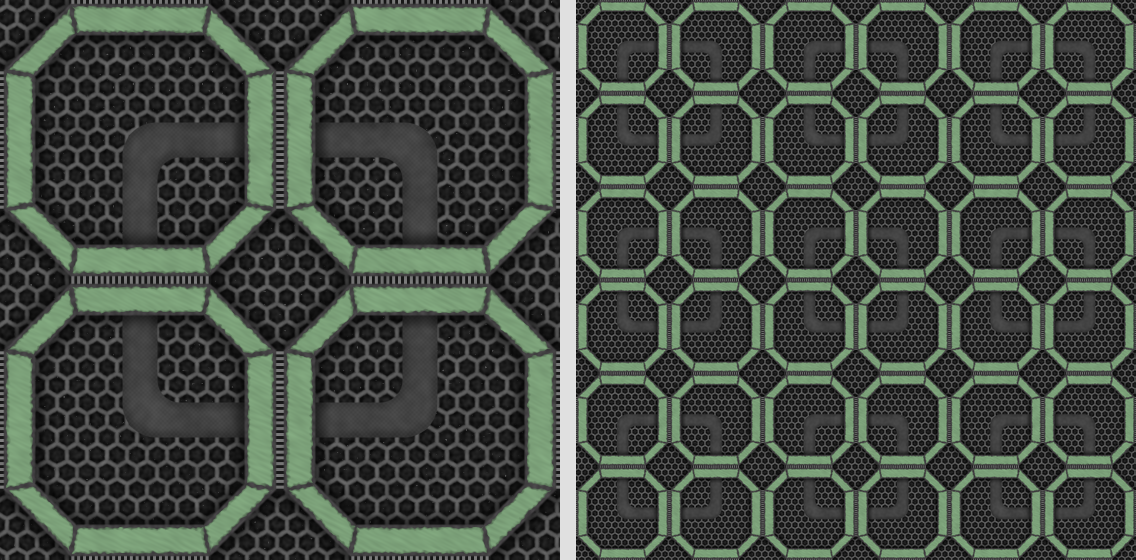
Left, the tile; right, the same tile 3 across and 3 down.
This pattern is drawn by a three.js fragment shader. Its source:

```glsl
// Frayed green octagon frames with ticked gaps over a hexagonal mesh and a rounded grey ring.
#define CELLS 2.0
#define HEX_GRID vec2(28.0, 32.0)
#define HEX_HOLE 0.375
#define OUTER_SIZE vec2(0.485, 0.519)
#define INNER_SIZE vec2(0.375, 0.426)
#define OUTLINE 0.010
#define FRAY 0.007
#define TICKS 48.0
#define TICK_REACH 0.253
#define GREEN vec3(0.485, 0.63, 0.475)
#define SOFT 0.003

varying vec2 vUv;

vec2 hashGradient(vec2 cell) {
  vec3 h = fract(cell.xyx * vec3(0.1031, 0.1030, 0.0973));
  h += dot(h, h.yzx + 33.33);
  float angle = 6.2832 * fract((h.x + h.y) * h.z);
  return vec2(cos(angle), sin(angle));
}

// Gradient noise that wraps after a whole number of cells
float noise(vec2 p, vec2 period) {
  vec2 i = floor(p), f = p - i;
  vec2 w = f * f * f * (f * (f * 6.0 - 15.0) + 10.0);
  vec2 e = vec2(1.0, 0.0);
  float a = dot(hashGradient(mod(i, period)), f);
  float b = dot(hashGradient(mod(i + e.xy, period)), f - e.xy);
  float c = dot(hashGradient(mod(i + e.yx, period)), f - e.yx);
  float d = dot(hashGradient(mod(i + e.xx, period)), f - e.xx);
  return mix(mix(a, b, w.x), mix(c, d, w.x), w.y);
}

float grain(float count) {
  return noise(vUv * count, vec2(count));
}

float roundBox(vec2 p, float halfSize, float radius) {
  vec2 q = abs(p) - halfSize + radius;
  return length(max(q, 0.0)) + min(max(q.x, q.y), 0.0) - radius;
}

// Octagon with separate straight (x) and diagonal (y) apothems
float octagon(vec2 a, vec2 size) {
  return max(max(a.x, a.y) - size.x, (a.x + a.y) * 0.70711 - size.y);
}

float segment(vec2 p, vec2 a, vec2 b) {
  vec2 ab = b - a;
  return length(p - a - ab * clamp(dot(p - a, ab) / dot(ab, ab), 0.0, 1.0));
}

vec2 octagonCorner(vec2 size) {
  return vec2(size.y * 1.41421 - size.x, size.x);
}

// Distance from the middle of the nearest pointy-top hexagon; 0.5 at its border
float hexRadius(vec2 uv) {
  vec2 u = uv * HEX_GRID + vec2(0.15, 0.0);
  vec2 squash = vec2(1.0, 0.866);
  vec2 a = vec2(fract(u.x + 0.5) - 0.5, mod(u.y + 1.0, 2.0) - 1.0) * squash;
  vec2 b = vec2(fract(u.x) - 0.5, mod(u.y, 2.0) - 1.0) * squash;
  vec2 h = abs(dot(a, a) < dot(b, b) ? a : b);
  return max(h.x, h.x * 0.5 + h.y * 0.866);
}

vec3 meshColor() {
  float r = hexRadius(vUv) + 0.02 * grain(160.0);
  float hole = 0.075 + 0.05 * smoothstep(0.30, 0.12, r) + 0.07 * grain(120.0);
  hole += 0.22 * smoothstep(0.42, 0.62, grain(170.0));
  float wire = mix(0.24, 0.36, smoothstep(HEX_HOLE, 0.48, r));
  wire += 0.06 * grain(90.0) + 0.05 * grain(24.0);
  return vec3(mix(hole, wire, smoothstep(HEX_HOLE - 0.045, HEX_HOLE + 0.045, r)));
}

vec3 addRing(vec3 color) {
  vec2 p = (vUv - 0.5) * CELLS;
  float d = max(roundBox(p, 0.5625, 0.12), -roundBox(p, 0.4375, 0.08));
  vec2 weave = sin(vUv * 6.28319 * 128.0);
  float tone = mix(0.215, 0.265, smoothstep(0.0, 0.04, -d));
  tone += 0.012 * weave.x * weave.y + 0.04 * grain(16.0) + 0.03 * grain(60.0);
  return mix(color, vec3(tone), smoothstep(SOFT, -SOFT, d));
}

void main() {
  vec2 a = abs(fract(vUv * CELLS) - 0.5);
  vec2 folded = vec2(min(a.x, a.y), max(a.x, a.y));

  // Positive inside the frame, negative outside it
  float band = min(-octagon(a, OUTER_SIZE), octagon(a, INNER_SIZE));
  float joint = segment(folded, octagonCorner(OUTER_SIZE), octagonCorner(INNER_SIZE));

  // Ground, darkened beside the frame
  vec3 color = addRing(meshColor());
  color *= mix(0.5, 1.0, smoothstep(-0.005, 0.065, -band));

  // Ticks in the gaps between frames
  float gap = smoothstep(-SOFT, SOFT, folded.y - 0.484)
            * smoothstep(SOFT, -SOFT, folded.x - TICK_REACH);
  float bar = smoothstep(0.34, 0.18, abs(fract(folded.x * TICKS) - 0.5));
  color = mix(color, vec3(mix(0.09, 0.47 + 0.1 * grain(40.0), bar)), gap);

  // Soft outline and joints
  float outline = 0.26 + 0.08 * grain(100.0);
  color = mix(color, vec3(outline, outline * 0.97, outline), smoothstep(-0.006, 0.004, band));

  // Slanted brush strokes and frayed paint edge
  vec2 strokeCount = vec2(80.0, 14.0);
  float stroke = noise(vec2(vUv.x + 2.0 * vUv.y, 2.0 * vUv.x - vUv.y) * strokeCount, strokeCount);
  float inset = min(band - OUTLINE, joint - 0.007);
  inset += FRAY * (grain(130.0) + 0.7 * grain(64.0) - 0.1);
  vec3 paint = GREEN * (1.0 + 0.09 * stroke + 0.05 * grain(20.0));
  paint *= mix(0.74, 1.0, smoothstep(0.0, 0.009, inset + 0.004 * stroke));
  color = mix(color, paint, smoothstep(-SOFT, SOFT, inset));

  gl_FragColor = vec4(color, 1.0);
}
```
